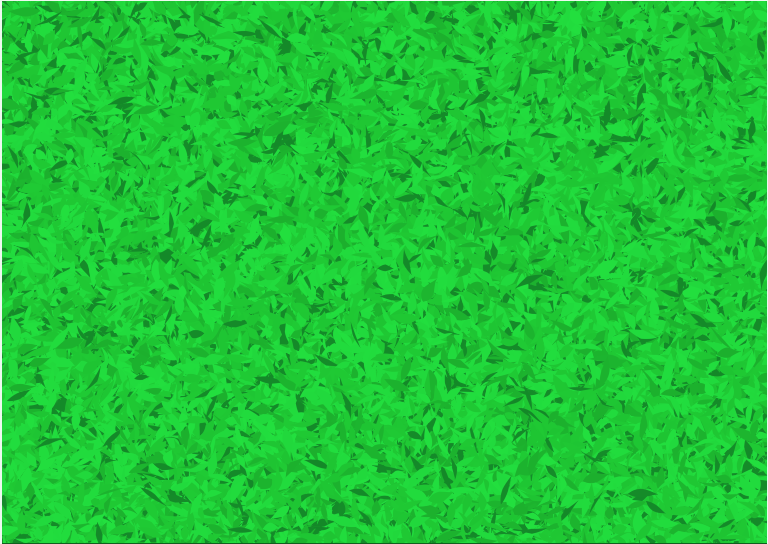
This texture is drawn by a Shadertoy shader. Its source:

```glsl
// Dense turf of flat green shards with a thin pale paper edge.
// Layers of jittered cells each hold one curved, pointed shard; later layers
// cut into earlier ones, leaving angular slivers of the deeper greens.

const vec3 BRIGHT = vec3(0.13, 0.86, 0.24);
const vec3 MIDDLE = vec3(0.12, 0.78, 0.20);
const vec3 SHADE  = vec3(0.11, 0.70, 0.18);
const vec3 DEEP   = vec3(0.08, 0.54, 0.16);
const vec3 PAPER  = vec3(0.93, 0.98, 0.94);

const int   LAYERS       = 9;
const float CELL_FIRST   = 0.044;  // cell size of the lowest layer, in heights
const float CELL_LAST    = 0.030;  // cell size of the top layer
const float BRIGHT_SHARE = 0.385;  // cumulative shares of the tones
const float MIDDLE_SHARE = 0.765;
const float SHADE_SHARE  = 0.915;
const float DEEP_SLIMNESS = 0.75;
const float TONE_JITTER  = 0.035;
const float EDGE_LEFT    = 0.0036; // paper edge widths, in heights
const float EDGE_THIN    = 0.0018;
const float TAU          = 6.2831853;

vec4 hash4(vec3 p) {
    vec4 q = fract(p.xyzx * vec4(0.1031, 0.1030, 0.0973, 0.1099));
    q += dot(q, q.wzxy + 33.33);
    return fract((q.xxyz + q.yzzw) * q.zywx);
}

mat2 rotation(float angle) {
    float c = cos(angle), s = sin(angle);
    return mat2(c, s, -s, c);
}

// Approximate signed distance to a shard lying along x, in cell units.
// Its two edges swell by different amounts, from leaf to crescent.
float shardDistance(vec2 p, vec4 form, float slimness) {
    float halfLength = mix(0.42, 0.98, form.x);
    float t = p.x / halfLength;
    float along = abs(t);
    float profile = mix(1.0 - along, 1.0 - t * t, form.y);
    profile *= 1.0 + 1.5 * (form.z - 0.5) * t;
    float upper = mix(0.22, 0.38, form.w) * slimness;
    float lower = mix(-0.08, 0.30, fract(form.w * 7.31)) * slimness;
    float bend = (form.y - 0.5) * 0.22 * t * t;
    float middle = 0.5 * (upper - lower) * profile + bend;
    float halfWidth = 0.5 * (upper + lower) * profile;
    float d = (abs(p.y - middle) - halfWidth) * 0.88;
    return max(d, along * halfLength - halfLength);
}

vec3 toneColor(float pick, float jitter) {
    vec3 color = pick < BRIGHT_SHARE ? BRIGHT
               : pick < MIDDLE_SHARE ? MIDDLE
               : pick < SHADE_SHARE  ? SHADE : DEEP;
    return color * (1.0 + TONE_JITTER * (jitter - 0.5));
}

// Paints one layer of shards over the colour below.
vec3 paintLayer(vec3 color, vec2 uv, float layer, float pixel) {
    float size = mix(CELL_FIRST, CELL_LAST, layer / float(LAYERS - 1));
    vec2 grid = rotation(layer * 1.7 + 0.4) * uv / size + layer * 17.37 + 90.0;
    vec2 home = floor(grid);
    float blur = 0.6 * pixel / size;

    for (int y = -1; y <= 1; y++)
    for (int x = -1; x <= 1; x++) {
        vec2 cell = home + vec2(x, y);
        vec4 place = hash4(vec3(cell, layer + 3.0));
        vec4 form = hash4(vec3(cell + 51.0, layer + 29.0));
        vec2 local = rotation(place.z * TAU) * (grid - cell - place.xy);
        float slimness = place.w > SHADE_SHARE ? DEEP_SLIMNESS : 1.0;
        float d = shardDistance(local, form, slimness);
        float cover = 1.0 - smoothstep(-blur, blur, d);
        color = mix(color, toneColor(place.w, form.z), cover);
    }
    return color;
}

void mainImage(out vec4 fragColor, in vec2 fragCoord) {
    float pixel = 1.0 / iResolution.y;
    vec2 uv = fragCoord * pixel;
    float aspect = iResolution.x * pixel;

    // Shards, from the deep ground upwards
    vec3 color = DEEP;
    for (int i = 0; i < LAYERS; i++)
        color = paintLayer(color, uv, float(i), pixel);

    // Dark foot line and pale edges
    float halfPixel = 0.5 * pixel;
    float foot = 1.0 - smoothstep(-halfPixel, halfPixel, uv.y - EDGE_THIN);
    color = mix(color, DEEP * 0.7, foot);
    float inset = min(uv.x - EDGE_LEFT,
                      min(aspect - uv.x, 1.0 - uv.y) - EDGE_THIN);
    float edge = 1.0 - smoothstep(-halfPixel, halfPixel, inset);
    color = mix(color, PAPER, edge);

    fragColor = vec4(color, 1.0);
}
```
